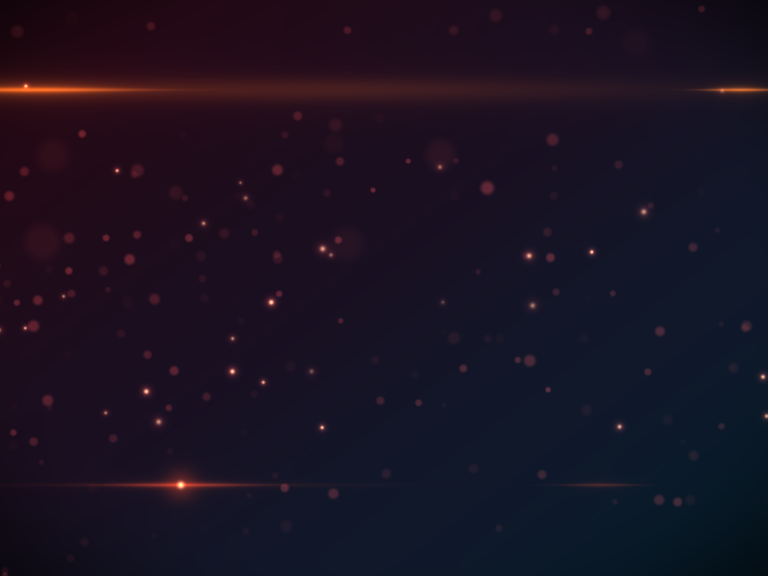
This background is drawn by a WebGL 2 fragment shader. Its source:

```glsl
#version 300 es
precision highp float;

#define TOP_LINE 0.844
#define LOW_LINE 0.158
#define BAND_CENTER 0.52
#define BAND_WIDTH 0.30
#define DISC_GAIN 0.09
#define DOT_GAIN 0.34
#define SPARK_GAIN 1.0
#define STREAK_GAIN 0.75

uniform vec2 u_resolution;
out vec4 fragColor;

const vec3 MAROON = vec3(0.145, 0.032, 0.080);
const vec3 PLUM = vec3(0.100, 0.058, 0.125);
const vec3 NAVY = vec3(0.064, 0.093, 0.163);
const vec3 TEAL = vec3(0.025, 0.108, 0.165);
const vec3 EMBER = vec3(0.85, 0.27, 0.24);
const vec3 HOT = vec3(1.0, 0.78, 0.52);
const vec3 ORANGE = vec3(1.0, 0.46, 0.08);
const vec3 RUST = vec3(0.85, 0.22, 0.06);

float hash(vec2 p) {
    vec3 q = fract(p.xyx * vec3(0.1031, 0.1030, 0.0973));
    q += dot(q, q.yzx + 33.33);
    return fract((q.x + q.y) * q.z);
}

float gauss(float x, float width) {
    return exp(-x * x / (width * width));
}

// Diagonal gradient with darkened corners
vec3 backdrop(vec2 uv) {
    float t = 0.5 * (uv.x + 1.0 - uv.y);
    vec3 color = mix(MAROON, PLUM, smoothstep(0.05, 0.47, t));
    color = mix(color, NAVY, smoothstep(0.40, 0.72, t));
    color = mix(color, TEAL, smoothstep(0.70, 0.98, t));
    vec2 c = uv - 0.5;
    return color * (1.0 - 0.75 * smoothstep(0.22, 0.65, dot(c, c)));
}

// One particle per cell: x = distance, y = strength, z = size variation
vec3 particle(vec2 p, float cells, float radius, float chance, float seed) {
    vec2 id = floor(p * cells);
    vec2 key = id + seed * 17.0;
    float margin = min(radius * cells, 0.48);
    vec2 jitter = vec2(hash(key + 3.1), hash(key + 8.7));
    vec2 center = (id + mix(vec2(margin), vec2(1.0 - margin), jitter)) / cells;
    float density = 0.12 + gauss(center.y - BAND_CENTER, BAND_WIDTH);
    density *= mix(1.15, 0.75, center.x / 1.333);
    float present = step(hash(key + 21.3), chance * density);
    float strength = present * mix(0.2, 1.0, hash(key + 34.9));
    return vec3(length(p - center), strength, mix(0.5, 1.0, hash(key + 47.2)));
}

float softDisc(vec3 dot3, float radius) {
    float r = radius * dot3.z;
    return dot3.y * (1.0 - smoothstep(0.35 * r, r, dot3.x));
}

vec3 particles(vec2 p) {
    vec3 light = vec3(0.0);
    // Large, faint discs
    vec3 disc = particle(p, 6.0, 0.045, 0.32, 1.0);
    light += EMBER * DISC_GAIN * softDisc(disc, 0.045);
    // Overlapping soft dots in three sizes
    for (float i = 0.0; i < 3.0; i++) {
        float radius = 0.018 - 0.003 * i;
        vec3 d = particle(p + 0.037 * i, 11.0 + 3.0 * i, radius, 0.24, 4.0 + i);
        light += EMBER * DOT_GAIN * d.y * softDisc(d, radius);
    }
    // Sharp sparks with a red halo
    for (float i = 0.0; i < 2.0; i++) {
        vec3 s = particle(p + 0.053 * i, 10.0 + 4.0 * i, 0.02, 0.12, 11.0 + i);
        float core = gauss(s.x, 0.0045 * s.z);
        float halo = gauss(s.x, 0.011 * s.z);
        light += SPARK_GAIN * s.y * (HOT * core + 0.38 * EMBER * halo);
    }
    return light;
}

// Horizontal lens streak that tapers toward both ends
float streak(vec2 d, float reach, float thickness) {
    float along = gauss(d.x, reach);
    float t = thickness * (0.35 + 0.65 * along);
    return along / (1.0 + d.y * d.y / (t * t));
}

vec3 flares(vec2 p) {
    float top = p.y - TOP_LINE;
    float low = p.y - LOW_LINE;
    // Wide haze along the upper line
    float fade = mix(1.0, 0.3, smoothstep(0.5, 1.25, p.x));
    vec3 light = vec3(0.13, 0.062, 0.012) * fade * gauss(top, 0.020);
    light += vec3(0.035, 0.010, 0.006) * fade * gauss(top, 0.055);
    // Bright ends of the upper line
    light += STREAK_GAIN * ORANGE * streak(vec2(p.x - 0.06, top), 0.17, 0.0045);
    light += STREAK_GAIN * ORANGE * streak(vec2(p.x - 1.285, top), 0.060, 0.0030);
    // Lower line with its glowing point
    vec2 d = vec2(p.x - 0.314, low);
    light += 0.55 * RUST * streak(d, 0.11, 0.0035);
    light += 0.12 * RUST * streak(d, 0.30, 0.0035);
    light += HOT * gauss(length(d), 0.0055) + 0.30 * RUST * gauss(length(d), 0.026);
    light += 0.30 * RUST * streak(vec2(p.x - 1.042, low), 0.065, 0.0025);
    return light;
}

void main() {
    vec2 uv = gl_FragCoord.xy / u_resolution;
    vec2 p = gl_FragCoord.xy / u_resolution.y;
    vec3 color = backdrop(uv) + particles(p) + flares(p);
    fragColor = vec4(min(color, 1.0), 1.0);
}
```
